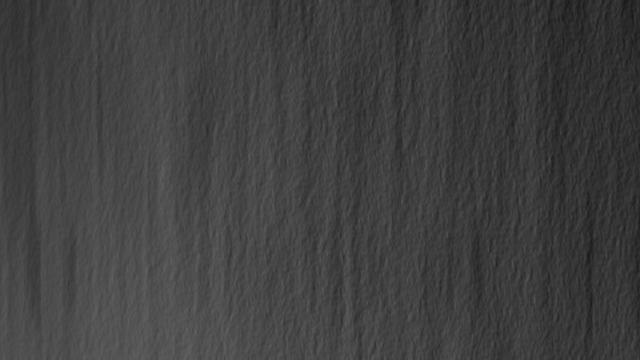
This texture is drawn by a WebGL 2 fragment shader. Its source:

```glsl
#version 300 es
precision highp float;
// Dark charcoal surface with soft vertical streaks and a fine embossed grain.

uniform vec2 u_resolution;
out vec4 outColor;

// Broad shading
const float LEFT_TONE = 0.288;
const float RIGHT_TONE = 0.203;
const float VERTICAL_FADE = 0.062;
const float EDGE_SHADE = 0.030;
// Vertical streaks, frequencies per canvas height
const vec2 BROAD_FREQ = vec2(8.0, 0.7);
const vec2 STREAK_FREQ = vec2(27.0, 1.7);
const vec2 THIN_FREQ = vec2(64.0, 4.0);
const float BROAD_GAIN = 0.024;
const float STREAK_GAIN = 0.034;
const float THIN_GAIN = 0.036;
const float CREASE_DEPTH = 0.036;
// Embossed grain
const vec2 GRAIN_FREQ = vec2(80.0, 25.0);
const vec2 LIGHT_STEP = vec2(-0.0040, 0.0028);
const float GRAIN_GAIN_LEFT = 0.062;
const float GRAIN_GAIN_RIGHT = 0.125;
const float WAVER = 0.007;

float hash(vec2 cell) {
    vec3 q = fract(vec3(cell.xyx) * 0.1031);
    q += dot(q, q.yzx + 33.33);
    return fract((q.x + q.y) * q.z);
}

float noise(vec2 p) {
    vec2 cell = floor(p);
    vec2 f = fract(p);
    f = f * f * f * (f * (f * 6.0 - 15.0) + 10.0);
    float low = mix(hash(cell), hash(cell + vec2(1.0, 0.0)), f.x);
    float high = mix(hash(cell + vec2(0.0, 1.0)), hash(cell + 1.0), f.x);
    return mix(low, high, f.y);
}

// Noise centred on zero
float signedNoise(vec2 p) {
    return noise(p) - 0.5;
}

// Height of the grain: long fibres first, rounder pits last
float grainHeight(vec2 p) {
    float height = 0.0;
    float gain = 0.55;
    vec2 freq = GRAIN_FREQ;
    for (int i = 0; i < 3; i++) {
        vec2 slanted = vec2(p.x + 0.14 * p.y * (float(i) - 1.0), p.y);
        height += gain * noise(slanted * freq + float(i) * 37.7);
        freq *= vec2(1.5, 2.1);
        gain *= 0.85;
    }
    return height;
}

// Smooth lighting across the whole canvas
float broadShade(vec2 uv) {
    float tone = mix(LEFT_TONE, RIGHT_TONE, smoothstep(0.25, 0.95, uv.x));
    tone += VERTICAL_FADE * (0.5 - uv.y) * mix(1.25, 0.75, uv.x);
    tone -= EDGE_SHADE * (1.0 - smoothstep(0.0, 0.12, uv.x));
    tone -= EDGE_SHADE * 0.5 * smoothstep(0.9, 1.0, uv.x);
    return tone;
}

// Soft vertical bands with occasional dark creases
float streaks(vec2 p) {
    float tone = BROAD_GAIN * signedNoise(p * BROAD_FREQ + 5.3);
    tone += STREAK_GAIN * signedNoise(p * STREAK_FREQ + 11.9);
    tone += THIN_GAIN * signedNoise(p * THIN_FREQ + 23.1);
    float crease = noise(p * vec2(42.0, 2.4) + 71.4);
    return tone - CREASE_DEPTH * smoothstep(0.68, 0.98, crease);
}

void main() {
    vec2 uv = gl_FragCoord.xy / u_resolution;
    vec2 p = gl_FragCoord.xy / u_resolution.y;

    // Fibres wander gently from side to side
    vec2 wavy = p;
    wavy.x += WAVER * signedNoise(p * vec2(5.0, 4.0) + 3.0);
    wavy.x += WAVER * 0.6 * signedNoise(p * vec2(16.0, 13.0) + 9.0);

    // Side light on the relief, stronger to the right
    float relief = grainHeight(wavy) - grainHeight(wavy + LIGHT_STEP);
    float grainGain = mix(GRAIN_GAIN_LEFT, GRAIN_GAIN_RIGHT, smoothstep(0.0, 0.6, uv.x));

    float tone = broadShade(uv) + streaks(wavy) + grainGain * relief;
    outColor = vec4(vec3(clamp(tone, 0.0, 1.0)), 1.0);
}
```
